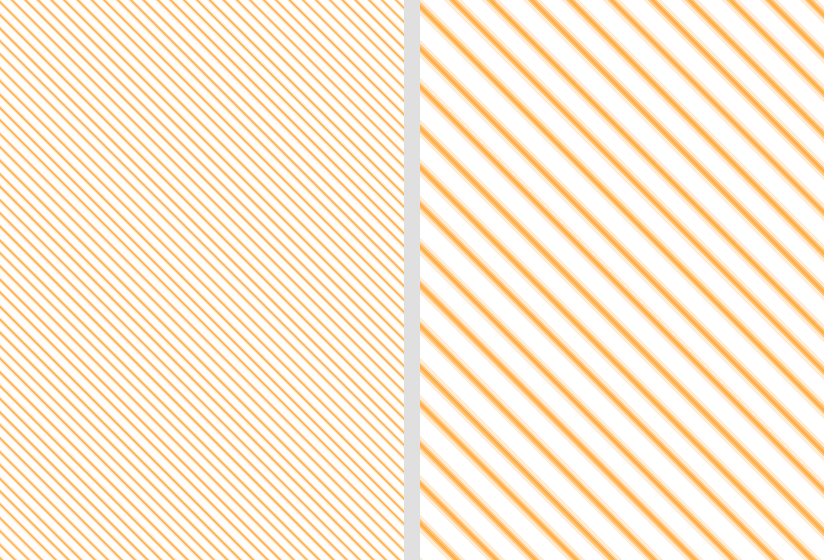
Left: the whole. Right: its middle third, enlarged.
This pattern is drawn by a Shadertoy shader. Its source:

```glsl
// Thin orange diagonal pinstripes with pale rims, falling to the right on white.

#define STRIPES_DOWN 42.3   // stripes along the canvas height
#define PHASE 0.88          // shift from the top left corner, in repeats
#define CORE_HALF 0.052     // half widths of the three tones, in repeats
#define BODY_HALF 0.112
#define RIM_HALF 0.225
#define BODY_TONE 0.68      // ink strength of the two outer tones
#define RIM_TONE 0.24
#define WANDER 0.05         // uneven spacing, in repeats
#define INK vec3(1.0, 0.69, 0.29)
#define PAPER vec3(1.0)

// Layered sines give each stripe its own small offset, from -1 to 1.
float stripeOffset(float id) {
    return 0.6 * sin(id * 2.4) + 0.4 * sin(id * 1.1 + 0.7);
}

// Smooth coverage of a band around the stripe centre.
float band(float dist, float halfWidth, float blur) {
    return 1.0 - smoothstep(-blur, blur, dist - halfWidth);
}

void mainImage(out vec4 fragColor, in vec2 fragCoord) {
    // Canvas heights, measured from the top left corner.
    vec2 p = fragCoord / iResolution.y - vec2(0.0, 1.0);
    float t = (p.x + p.y) * STRIPES_DOWN - PHASE;

    // Distance to the centre of the nearest stripe.
    float id = floor(t + 0.5);
    float dist = abs(t - id - WANDER * stripeOffset(id));

    // Strong core, lighter body and pale rim.
    float blur = 0.3 * STRIPES_DOWN / iResolution.y;
    float ink = RIM_TONE * band(dist, RIM_HALF, blur)
              + (BODY_TONE - RIM_TONE) * band(dist, BODY_HALF, blur)
              + (1.0 - BODY_TONE) * band(dist, CORE_HALF, blur);

    fragColor = vec4(mix(PAPER, INK, ink), 1.0);
}
```
